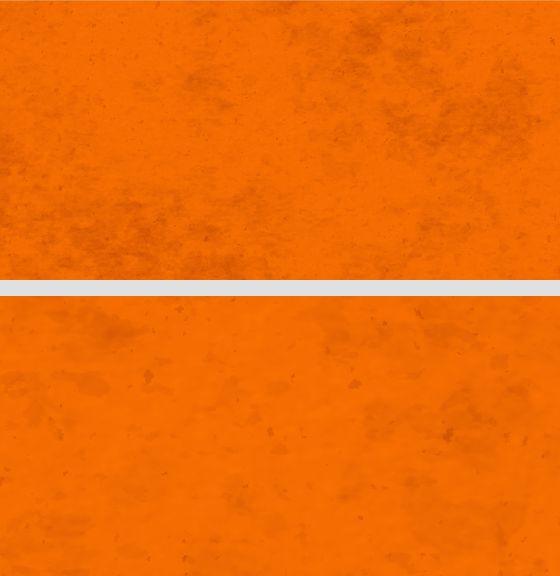
Top: the whole. Bottom: its middle third, enlarged.
Reproduce this texture procedurally as a Shadertoy shader.

```glsl
// Weathered orange plaster: broad clouds broken into crisp ragged flakes,
// angular trowel scuffs, small dark chips and a fine embossed grain. All layers
// add up to one darkness value that blends fresh paint towards burnt orange.
#define PAINT vec3(0.972, 0.436, 0.010)
#define BURNT vec3(0.700, 0.245, 0.000)
#define EDGE_TINT vec3(0.84, 0.74, 0.62)
#define STAIN_SCALE 2.6
#define STAIN_DEPTH 0.23
#define FLAKE_DEPTH 0.17
#define SCUFF_COUNT 14
#define SCUFF_DEPTH 0.16
#define CHIP_DEPTH 0.34
#define CHIP_SHARE 0.20
#define GRAIN_DEPTH 0.10
#define RELIEF_DEPTH 0.50

// Integer hash: two lattice coordinates to 0..1
float hash(vec2 cell) {
    uvec2 k = uvec2(ivec2(cell) + 4096);
    uint h = k.x * 1597334677u ^ k.y * 3812015801u;
    h = (h ^ (h >> 16)) * 2246822519u;
    h = (h ^ (h >> 13)) * 3266489917u;
    return float((h ^ (h >> 16)) >> 8) / 16777216.0;
}

float noise(vec2 p) {
    vec2 i = floor(p), f = fract(p);
    f = f * f * (3.0 - 2.0 * f);
    return mix(mix(hash(i), hash(i + vec2(1, 0)), f.x),
               mix(hash(i + vec2(0, 1)), hash(i + vec2(1, 1)), f.x), f.y);
}

float fbm(vec2 p) {
    float sum = 0.0, amp = 0.5;
    for (int i = 0; i < 5; i++) {
        sum += amp * noise(p);
        p = mat2(1.6, 1.2, -1.2, 1.6) * p + 17.3;
        amp *= 0.5;
    }
    return sum;
}

vec2 rotate(vec2 p, float angle) {
    float c = cos(angle), s = sin(angle);
    return vec2(c * p.x + s * p.y, c * p.y - s * p.x);
}

// Broad clouds, heavier near the bottom and sides
float clouds(vec2 p, float aspect) {
    vec2 warp = vec2(fbm(p * 6.0), fbm(p * 6.0 + 40.0)) - 0.5;
    float side = abs(p.x / aspect - 0.5) * 2.0;
    float bias = 0.07 * (0.5 - p.y) + 0.05 * (side * side - 0.3);
    return smoothstep(0.40, 0.68, fbm((p + 0.35 * warp) * STAIN_SCALE + 7.0) + bias);
}

// Crisp ragged flakes, dense inside clouds and sparse elsewhere
float flakes(vec2 p, float cloud) {
    float coarse = fbm(p * vec2(17.0, 25.0) + 23.0);
    float fine = fbm(p * vec2(38.0, 56.0) + 57.0);
    float cut = 0.67 - 0.12 * cloud;
    return 0.55 * smoothstep(cut - 0.02, cut + 0.05, coarse)
         + 0.70 * smoothstep(cut - 0.02, cut + 0.06, fine);
}

// Worn angular patches left by a trowel
float scuffs(vec2 p, float aspect) {
    float total = 0.0;
    vec2 wobble = 0.06 * (vec2(fbm(p * 16.0), fbm(p * 16.0 + 60.0)) - 0.5);
    float wear = smoothstep(0.42, 0.55, fbm(p * vec2(24.0, 36.0) + 9.0));
    for (int i = 0; i < SCUFF_COUNT; i++) {
        float id = float(i);
        vec2 center = vec2(hash(vec2(id, 71)) * aspect, hash(vec2(id, 72)));
        vec2 size = mix(vec2(0.04, 0.02), vec2(0.11, 0.06), hash(vec2(id, 73)));
        vec2 q = rotate(p - center + wobble, 2.4 * hash(vec2(id, 74)) - 1.6);
        vec2 d = abs(q) - size;
        float dist = max(d.x, d.y);
        total = max(total, smoothstep(0.005, -0.004, dist) * (0.35 + 0.65 * hash(vec2(id, 75))));
    }
    return total * (0.25 + 0.75 * wear);
}

// Small irregular slanted chips at three sizes
float chips(vec2 p) {
    float total = 0.0, scale = 17.0;
    for (int layer = 0; layer < 3; layer++) {
        vec2 g = p * scale + float(layer) * 31.0;
        vec2 cell = floor(g);
        vec2 jitter = vec2(hash(cell + 101.0), hash(cell + 202.0)) - 0.5;
        vec2 q = rotate(fract(g) - 0.5 - 0.4 * jitter, 0.3 + 1.5 * hash(cell + 303.0));
        float radius = mix(0.07, 0.20, hash(cell + 404.0));
        float dist = length(q * vec2(1.0, 1.8)) + 0.8 * (fbm(g * 6.0) - 0.48);
        float present = step(hash(cell + 505.0), CHIP_SHARE) * (0.3 + 0.7 * hash(cell + 606.0));
        float inside = smoothstep(0.46, 0.36, length(q));
        total = max(total, present * inside * smoothstep(radius, radius - 0.10, dist));
        scale *= 1.7;
    }
    return total;
}

void mainImage(out vec4 fragColor, in vec2 fragCoord) {
    vec2 p = fragCoord / iResolution.y;
    float aspect = iResolution.x / iResolution.y;

    float cloud = clouds(p, aspect);
    float scuff = scuffs(p, aspect);
    float ragged = smoothstep(0.40, 0.58, fbm(p * vec2(13.0, 18.0) + 3.0));
    float stain = cloud * (0.2 + 0.8 * ragged);

    // Surface relief lit from the upper left
    vec2 roughScale = vec2(30.0, 46.0);
    float relief = fbm(p * roughScale) - fbm((p + vec2(-0.003, 0.005)) * roughScale);
    float grain = noise(p * vec2(75.0, 120.0)) + noise(p * 128.0 + 50.0) - 1.0;

    float dark = 0.045 + STAIN_DEPTH * stain + SCUFF_DEPTH * scuff;
    dark += FLAKE_DEPTH * flakes(p, cloud) + CHIP_DEPTH * chips(p);
    dark += RELIEF_DEPTH * relief * (0.30 + 0.6 * min(stain + scuff, 1.0));
    dark += GRAIN_DEPTH * grain * (0.5 + 0.5 * stain);

    vec3 color = mix(PAINT, BURNT, clamp(dark, -0.04, 1.0));

    // Thin pale line along the top border
    color = mix(color, EDGE_TINT, 0.4 * smoothstep(0.996, 0.998, p.y));
    fragColor = vec4(color, 1.0);
}
```
